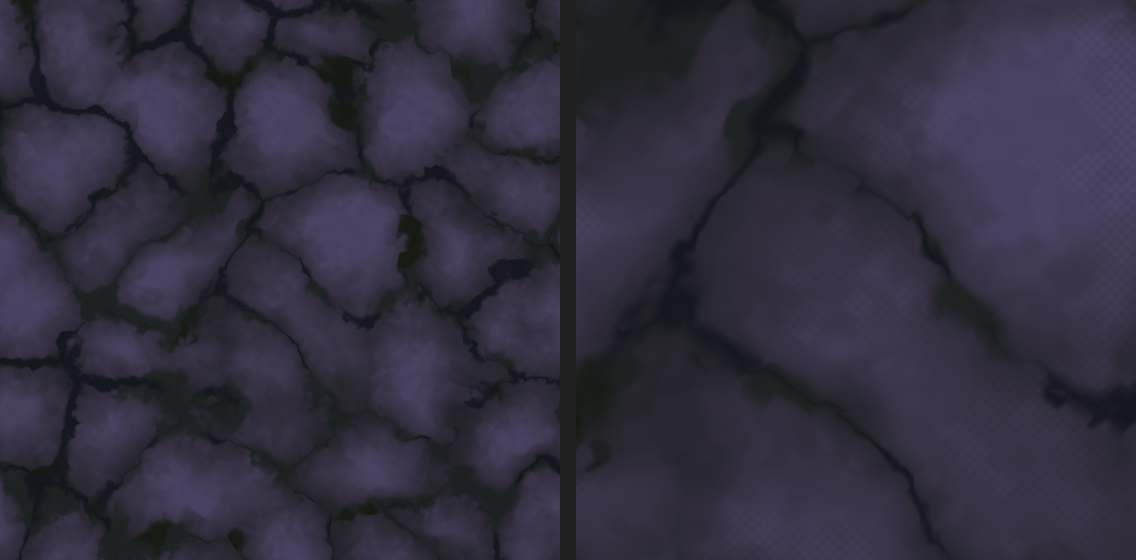
Left: the whole. Right: its middle third, enlarged.
This texture is drawn by a WebGL 2 fragment shader. Its source:

```glsl
#version 300 es
precision highp float;
// Hand-painted dusky violet cobbles with broken dark gaps and mossy seams.

#define STONES 5.3        // stones across the canvas
#define JITTER 0.76       // irregularity of the layout
#define MERGE 0.34        // share of neighbours fused into long stones
#define ROUNDING 14.0     // lower is rounder
#define WARP 0.42         // large bends of the outlines
#define RAGGED 0.085      // displacement by brush dabs
#define GAP 0.030         // half width of the dark gaps
#define MOSS 0.050        // reach of the moss from the gaps
#define MOTTLE 0.22       // uneven paint on the stones
#define WEAVE 0.012       // strength of the canvas weave

uniform vec2 u_resolution;
out vec4 fragColor;

const vec3 RIM = vec3(0.138, 0.136, 0.163);
const vec3 BODY = vec3(0.200, 0.180, 0.245);
const vec3 CROWN = vec3(0.290, 0.260, 0.385);
const vec3 GAP_INK = vec3(0.075, 0.082, 0.115);
const vec3 MOSS_GREY = vec3(0.108, 0.128, 0.122);
const vec3 MOSS_DEEP = vec3(0.075, 0.095, 0.055);

vec3 hash3(vec2 p) {
    vec3 q = fract(p.xyx * vec3(0.1031, 0.1030, 0.0973));
    q += dot(q, q.yxz + 33.33);
    return fract((q.xxy + q.yzz) * q.zyx);
}

// Cellular noise: random triples in -0.5..0.5, blended between cells.
vec3 softCells(vec2 p, float sharpness) {
    vec2 base = floor(p);
    vec3 sum = vec3(0.0);
    float total = 0.0;
    for (int y = -1; y <= 1; y++)
    for (int x = -1; x <= 1; x++) {
        vec2 cell = base + vec2(x, y);
        vec2 d = cell + 0.15 + 0.7 * hash3(cell + 71.0).xy - p;
        float w = exp(-sharpness * dot(d, d));
        sum += w * (hash3(cell + 157.0) - 0.5);
        total += w;
    }
    return sum / total;
}

vec2 stoneCentre(vec2 cell) {
    return cell + 0.5 + JITTER * (hash3(cell + 19.0).xy - 0.5);
}

// Some pairs of neighbouring cells share one stone.
vec2 stoneId(vec2 cell) {
    vec2 pair = floor(vec2(0.5 * (cell.x + cell.y), cell.y));
    return hash3(pair + 43.0).z < MERGE ? pair + 0.25 : cell;
}

// x: distance to the gap, y: rounded distance, z: random tone of the stone
vec3 stones(vec2 p) {
    vec2 base = floor(p);
    vec2 home = base;
    float nearest = 9.0;
    for (int y = -1; y <= 1; y++)
    for (int x = -1; x <= 1; x++) {
        vec2 cell = base + vec2(x, y);
        float d = distance(p, stoneCentre(cell));
        if (d < nearest) { nearest = d; home = cell; }
    }
    vec2 id = stoneId(home);
    float edge = 9.0;
    float crowd = 0.0;
    for (int y = -2; y <= 2; y++)
    for (int x = -2; x <= 2; x++) {
        vec2 cell = base + vec2(x, y);
        if (stoneId(cell) == id) continue;
        float d = 0.5 * (distance(p, stoneCentre(cell)) - nearest);
        edge = min(edge, d);
        crowd += exp(-ROUNDING * d);
    }
    return vec3(edge, -log(crowd) / ROUNDING, hash3(id + 89.0).x - 0.5);
}

void main() {
    vec2 uv = gl_FragCoord.xy / u_resolution.y;
    // Lean the layout so that its rows run diagonally
    vec2 p = mat2(0.88, 0.47, -0.47, 0.88) * uv * STONES + 11.0;

    // Brush dabs in two sizes, and slow bends
    vec3 bend = softCells(p * 1.2, 6.0);
    vec3 dab = softCells(p * 5.5 + bend.xy, 9.0);
    vec3 fleck = softCells(p * 15.0 + dab.xy, 9.0);
    vec3 patches = softCells(p * 2.3 + 0.4 * dab.xy, 7.0);
    vec2 q = p + WARP * bend.xy + RAGGED * (dab.xy + 0.6 * fleck.xy);
    vec3 stone = stones(q);

    // Stone shading, from rim to crown
    float mottle = 0.4 * patches.x + 0.3 * dab.z + 0.15 * fleck.z;
    float lift = min(stone.y, 0.34) + 0.06 * stone.z + MOTTLE * mottle;
    float light = clamp((lift + 0.09) / 0.43, 0.0, 1.0);
    vec3 colour = mix(RIM, BODY, smoothstep(0.0, 0.55, light));
    colour = mix(colour, CROWN, smoothstep(0.35, 1.08, light));

    // Moss in patches along the seams
    float reach = MOSS * (0.4 + 4.0 * patches.y + 1.2 * dab.x + 0.6 * fleck.y);
    float moss = 1.0 - smoothstep(reach - 0.04, reach + 0.04, stone.y + 0.035);
    float deep = smoothstep(0.20, 0.34, patches.z + 0.3 * dab.y);
    colour = mix(colour, mix(MOSS_GREY, MOSS_DEEP, deep), 0.85 * moss);

    // Gaps that swell, thin out and break off
    float width = GAP * (0.6 + 2.2 * bend.z + 1.6 * dab.z - 1.2 * patches.y);
    float gap = 1.0 - smoothstep(width - 0.022, width + 0.028, stone.x);
    colour = mix(colour, GAP_INK, 0.9 * gap * (1.0 - 0.6 * deep * moss));

    // Faint canvas weave on the lit paint
    vec2 thread = sin(uv * 900.0);
    float worn = smoothstep(-0.1, 0.3, patches.x + 0.4 * fleck.x);
    colour += WEAVE * light * (worn * thread.x * thread.y + 1.2 * fleck.x);
    fragColor = vec4(colour, 1.0);
}
```
